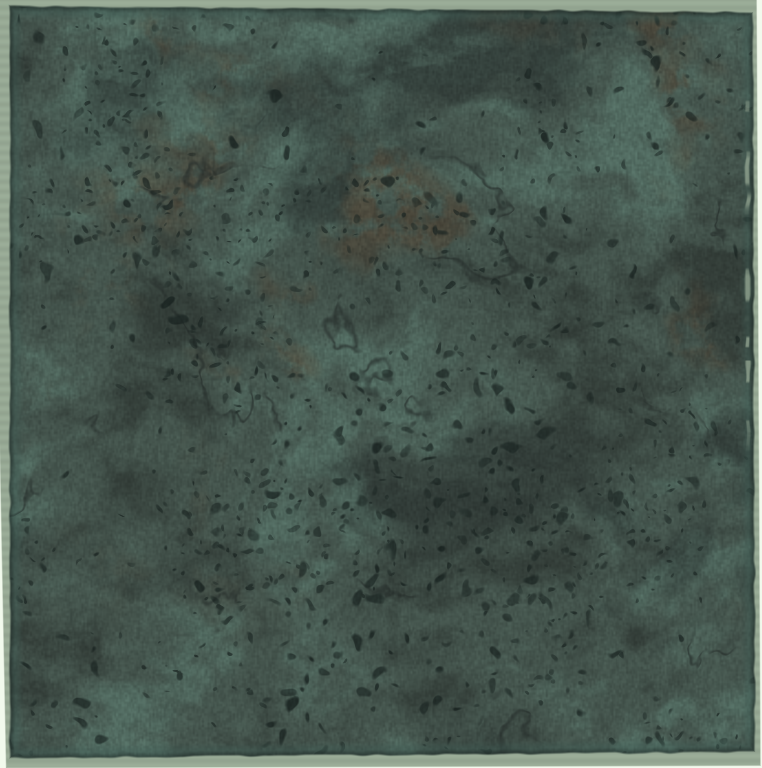
This texture is drawn by a WebGL 1 fragment shader. Its source:

```glsl
precision highp float;
uniform vec2 u_resolution;

float hash(vec2 p) {
  vec3 q = fract(vec3(p.xyx) * 0.1031);
  q += dot(q, q.yzx + 33.33);
  return fract((q.x + q.y) * q.z);
}

float noise(vec2 p) {
  vec2 i = floor(p), f = fract(p);
  f = f * f * (3.0 - 2.0 * f);
  return mix(mix(hash(i), hash(i + vec2(1, 0)), f.x),
             mix(hash(i + vec2(0, 1)), hash(i + vec2(1, 1)), f.x), f.y);
}

float fbm(vec2 p) {
  float sum = 0.0, amp = 0.52;
  for (int i = 0; i < 5; i++) {
    sum += amp * noise(p);
    p = mat2(0.8, 0.6, -0.6, 0.8) * p * 2.03 + 7.3;
    amp *= 0.5;
  }
  return sum;
}

// Scattered oval pits, gathered where the cluster field is high
float pits(vec2 p, float cells, float seed) {
  vec2 q = p * cells;
  q += 0.5 * (vec2(noise(q * 1.6 + seed), noise(q * 1.6 + seed + 40.0)) - 0.5);
  vec2 home = floor(q);
  float cover = 0.0;
  for (int y = -1; y <= 1; y++) {
    for (int x = -1; x <= 1; x++) {
      vec2 id = home + vec2(x, y);
      vec2 key = id + seed;
      vec2 center = id + 0.15 + 0.7 * vec2(hash(key + 11.0), hash(key + 23.0));
      vec2 c = center / cells;
      float middle = exp(-9.0 * dot(c - vec2(0.48, 0.44), c - vec2(0.48, 0.44)));
      float cluster = smoothstep(0.42, 0.68, noise(c * 7.0 + seed) * 0.75 + middle * 0.25);
      float present = step(hash(key + 37.0), 0.03 + 0.42 * cluster);
      float angle = 6.283 * hash(key + 51.0);
      vec2 axis = vec2(cos(angle), sin(angle));
      vec2 d = q - center;
      d = vec2(dot(d, axis), dot(d, vec2(-axis.y, axis.x)));
      d.x *= mix(0.45, 0.95, hash(key + 67.0));
      float radius = mix(0.1, 0.27, pow(hash(key + 79.0), 1.5));
      float blob = 1.0 - smoothstep(radius - 0.08, radius + 0.07, length(d));
      cover = max(cover, present * blob * mix(0.55, 1.0, hash(key + 83.0)));
    }
  }
  return cover;
}

// Glazed face: mottled green, rust, smoke, pits and grain
vec3 glaze(vec2 p) {
  vec2 warp = vec2(fbm(p * 4.0 + 3.0), fbm(p * 4.0 + 19.0)) - 0.5;
  vec2 w = p + 0.16 * warp;
  float mottle = fbm(w * vec2(5.0, 6.5) + 31.0);
  float fine = fbm(w * vec2(22.0, 30.0) + 5.0);
  float tone = 0.48 + 1.25 * (mottle - 0.5) + 0.65 * (fine - 0.5);
  tone += 0.12 * (0.5 - p.x) + 0.08 * (p.y - 0.5);

  vec3 color = mix(vec3(0.20, 0.24, 0.22), vec3(0.27, 0.335, 0.305), smoothstep(0.1, 0.52, tone));
  color = mix(color, vec3(0.32, 0.42, 0.38), smoothstep(0.5, 0.82, tone));

  float rust = smoothstep(0.52, 0.7, fbm(w * 5.5 + 73.0));
  rust *= smoothstep(0.34, 0.6, fbm(p * 30.0 + 9.0)) * smoothstep(0.1, 0.6, p.y);
  color = mix(color, vec3(0.31, 0.26, 0.20), 0.65 * rust);

  float smoke = smoothstep(0.53, 0.72, fbm(w * vec2(4.5, 5.5) + 117.0));
  smoke *= 0.55 + 0.45 * smoothstep(0.35, 0.6, fine);
  color = mix(color, vec3(0.16, 0.19, 0.18), 0.7 * smoke);

  // Thin wandering dark veins
  float vein = abs(fbm(w * 7.0 + 151.0) - 0.5);
  vein = (1.0 - smoothstep(0.0, 0.022, vein)) * smoothstep(0.54, 0.7, fbm(p * 9.0 + 61.0));
  color = mix(color, vec3(0.15, 0.18, 0.17), 0.6 * vein);

  float pit = max(pits(p, 44.0, 5.0), 0.85 * pits(p, 66.0, 131.0));
  color = mix(color, vec3(0.10, 0.14, 0.13), 0.85 * pit);

  float grain = noise(p * vec2(250.0, 330.0)) + noise(p * vec2(420.0, 160.0)) - 1.0;
  return color * (1.0 + 0.13 * grain);
}

void main() {
  vec2 uv = gl_FragCoord.xy / u_resolution;
  vec2 p = gl_FragCoord.xy / u_resolution.y;
  float px = 1.0 / u_resolution.y;

  // Pale surround with faint ribs and white outer slivers
  vec3 color = vec3(0.59, 0.66, 0.58) * (1.0 + 0.03 * sin(uv.y * 500.0));
  float sliver = max(0.008 - 0.02 * uv.y - uv.x, uv.x - 0.998 + 0.005 * uv.y);
  sliver = max(sliver, 0.003 * uv.x - uv.y);
  color = mix(color, vec3(0.95, 0.98, 0.93), smoothstep(-px, px, sliver));

  // Slightly crooked tile outline
  float wobble = 0.0025 * (noise(p * 55.0) - 0.5);
  float left = uv.x - 0.013;
  float right = 0.991 - 0.003 * uv.y - uv.x;
  float bottom = uv.y - 0.013 - 0.008 * uv.x;
  float top = 0.992 - 0.008 * uv.x - uv.y;
  float inside = min(min(left, right), min(bottom, top)) + wobble;

  // Dark rim, soft bevel and chipped highlight on the right edge
  vec3 face = glaze(p);
  face = mix(face, vec3(0.25, 0.36, 0.33), 0.45 * (1.0 - smoothstep(0.006, 0.02, inside)));
  face *= mix(0.72, 1.0, smoothstep(0.0, 0.008, inside));
  float chip = 1.0 - smoothstep(0.001, 0.004, abs(right - 0.008 + 2.0 * wobble));
  chip *= smoothstep(0.4, 0.65, noise(vec2(3.0, uv.y * 65.0)));
  chip *= smoothstep(0.38, 0.5, uv.y) * (1.0 - smoothstep(0.82, 0.92, uv.y));
  face = mix(face, vec3(0.59, 0.66, 0.58), 0.75 * chip);

  color = mix(color, face, smoothstep(-1.5 * px, 1.5 * px, inside));
  gl_FragColor = vec4(color, 1.0);
}
```
